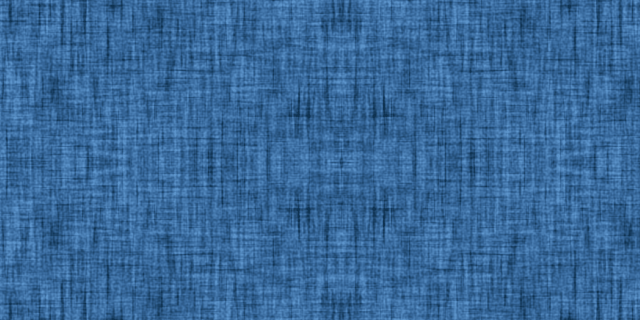
Write a Shadertoy shader that draws this texture.

```glsl
const vec3 DARK_BLUE  = vec3(0.13, 0.295, 0.455);
const vec3 MID_BLUE   = vec3(0.21, 0.402, 0.602);
const vec3 LIGHT_BLUE = vec3(0.31, 0.52, 0.73);

// Frequencies are in cycles per canvas height
const vec2 FOLD_AXIS   = vec2(1.067, 0.492);
const vec2 WARP_COARSE = vec2(62.0, 5.0);
const vec2 WARP_FINE   = vec2(112.0, 12.0);
const vec2 WEFT_COARSE = vec2(6.0, 74.0);
const vec2 WEFT_FINE   = vec2(13.0, 118.0);
const vec2 WARP_SLUB   = vec2(70.0, 6.5);
const vec2 WEFT_SLUB   = vec2(7.5, 84.0);
const float GRAIN_FREQ = 116.0;
const float CLOUD_FREQ = 4.5;

const float WARP_GAIN  = 1.9;
const float WEFT_GAIN  = 1.5;
const float GRAIN_GAIN = 1.7;
const float CLOUD_GAIN = 1.0;
const float WARP_SLUB_DEPTH = 1.5;
const float WEFT_SLUB_DEPTH = 1.1;
const float TONE_BIAS  = 0.35;
const float TONE_RANGE = 1.7;
const float TAU = 6.28319;

float hash(vec2 cell) {
    vec3 q = fract(cell.xyx * vec3(0.1031, 0.1030, 0.0973));
    q += dot(q, q.yzx + 33.33);
    return fract((q.x + q.y) * q.z);
}

float cornerSlope(vec2 cell, vec2 offset) {
    float angle = TAU * hash(cell);
    return dot(vec2(cos(angle), sin(angle)), offset);
}

float gradientNoise(vec2 p) {
    vec2 cell = floor(p), f = fract(p);
    vec2 u = f * f * f * (f * (f * 6.0 - 15.0) + 10.0);
    vec2 e = vec2(1.0, 0.0);
    float low  = mix(cornerSlope(cell, f), cornerSlope(cell + e, f - e), u.x);
    float high = mix(cornerSlope(cell + e.yx, f - e.yx), cornerSlope(cell + 1.0, f - 1.0), u.x);
    return mix(low, high, u.y);
}

// Two lengths of thread laid over each other
float threads(vec2 p, vec2 coarse, vec2 fine) {
    return gradientNoise(p * coarse + 17.3) + 0.85 * gradientNoise(p * fine + 71.7);
}

// Sparse dark thickened threads
float slubs(vec2 p, vec2 freq) {
    float first  = smoothstep(0.18, 0.5, gradientNoise(p * freq + 131.4));
    float second = smoothstep(0.22, 0.55, gradientNoise(p * freq * vec2(1.27, 1.4) + 203.6));
    return first + second;
}

void mainImage(out vec4 fragColor, in vec2 fragCoord) {
    vec2 p = fragCoord / iResolution.y;

    // Weave folded about both axes
    vec2 cloth = abs(p - FOLD_AXIS);
    float tone = TONE_BIAS;
    tone += WARP_GAIN * threads(cloth, WARP_COARSE, WARP_FINE);
    tone += WEFT_GAIN * threads(cloth, WEFT_COARSE, WEFT_FINE);
    tone -= WARP_SLUB_DEPTH * slubs(cloth, WARP_SLUB);
    tone -= WEFT_SLUB_DEPTH * slubs(cloth, WEFT_SLUB);

    // Fibre grain and broad wear
    tone += GRAIN_GAIN * gradientNoise(p * GRAIN_FREQ + 311.2);
    tone += CLOUD_GAIN * gradientNoise(cloth * CLOUD_FREQ + 47.9);

    // Dye ramp, extended slightly past both end colours
    float t = clamp(tone / TONE_RANGE, -1.9, 1.5);
    vec3 color = MID_BLUE + max(t, 0.0) * (LIGHT_BLUE - MID_BLUE)
                          + min(t, 0.0) * (MID_BLUE - DARK_BLUE);
    fragColor = vec4(clamp(color, 0.0, 1.0), 1.0);
}
```
